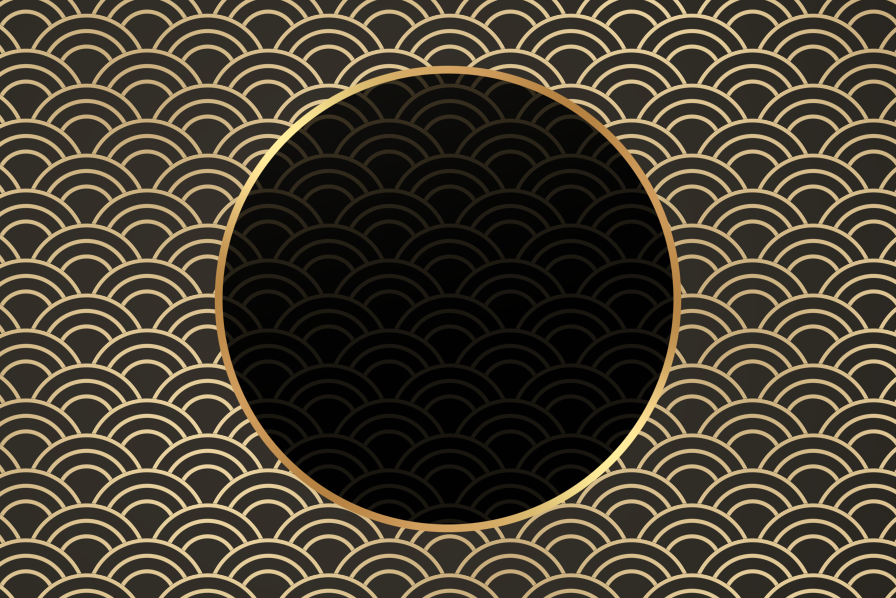
Write a Shadertoy shader that draws this background.

```glsl
const vec3 GOLD = vec3(0.79, 0.68, 0.49);
const vec3 PALE_GOLD = vec3(0.92, 0.83, 0.63);
const vec3 CHARCOAL = vec3(0.19, 0.175, 0.15);
const vec3 COPPER = vec3(0.76, 0.56, 0.31);
const vec3 SHINE = vec3(1.0, 0.92, 0.60);

// Soft coverage of the region where a signed distance is negative
float fill(float dist, float soft) {
    return 1.0 - smoothstep(-soft, soft, dist);
}

// Three concentric lines, stepping inward from the given radius
float rings(float r, float radius, float gap, float halfWidth, float soft) {
    float line = 0.0;
    for (int i = 0; i < 3; i++) {
        float dist = abs(r - radius + float(i) * gap) - halfWidth;
        line = max(line, fill(dist, soft));
    }
    return line;
}

// Overlapping wave scales, painted from the back row to the front row
float waveScales(vec2 p, vec2 spacing, float radius, float halfWidth, float soft) {
    float baseRow = floor(p.y / spacing.y);
    float line = 0.0;
    for (int i = 2; i >= -2; i--) {
        float row = baseRow + float(i);
        float shift = 0.5 * mod(row, 2.0);
        float column = floor(p.x / spacing.x - shift + 0.5) + shift;
        float r = length(p - vec2(column, row) * spacing);
        float front = fill(r - radius - halfWidth, soft);
        line = mix(line, rings(r, radius, 0.0260, halfWidth, soft), front);
    }
    return line;
}

// Slow metallic variation from layered sines
float sheen(vec2 p) {
    return 0.5 + 0.3 * sin(5.0 * p.x - 4.0 * p.y + 2.4)
               + 0.2 * sin(9.0 * p.x + 7.0 * p.y + 1.0);
}

// Frame metal with two opposed highlights
vec3 frameMetal(vec2 p, float highlightAngle) {
    float angle = atan(p.y, p.x) - highlightAngle;
    float glint = pow(0.5 + 0.5 * cos(2.0 * angle), 4.0);
    return mix(COPPER, SHINE, glint) + 0.05 * sin(6.0 * angle);
}

void mainImage(out vec4 fragColor, in vec2 fragCoord) {
    vec2 p = (fragCoord - 0.5 * iResolution.xy) / iResolution.y;
    float soft = 0.75 / iResolution.y;

    // Patterned ground
    float line = waveScales(p - vec2(0.003, 0.0235), vec2(0.2025, 0.0585),
                            0.0996, 0.0034, soft);
    vec3 gold = mix(GOLD, PALE_GOLD, sheen(p));
    vec3 ground = CHARCOAL * (1.08 - 0.22 * dot(p, p) - 0.08 * p.x);
    vec3 color = mix(ground, gold, line);

    // Dark translucent disc, lighter toward its upper left
    float r = length(p);
    float light = smoothstep(-0.25, 0.5, p.y - 0.35 * p.x);
    vec3 discGround = mix(vec3(0.004), vec3(0.065, 0.062, 0.052), light * light);
    vec3 discLine = mix(vec3(0.095, 0.085, 0.06), vec3(0.25, 0.21, 0.14), light * light);
    vec3 disc = mix(discGround, discLine, line);
    color = mix(color, disc, fill(r - 0.383, soft));

    // Metal frame
    float frame = fill(abs(r - 0.3835) - 0.0065, soft);
    color = mix(color, frameMetal(p, 2.3), frame);

    fragColor = vec4(clamp(color, 0.0, 1.0), 1.0);
}
```
